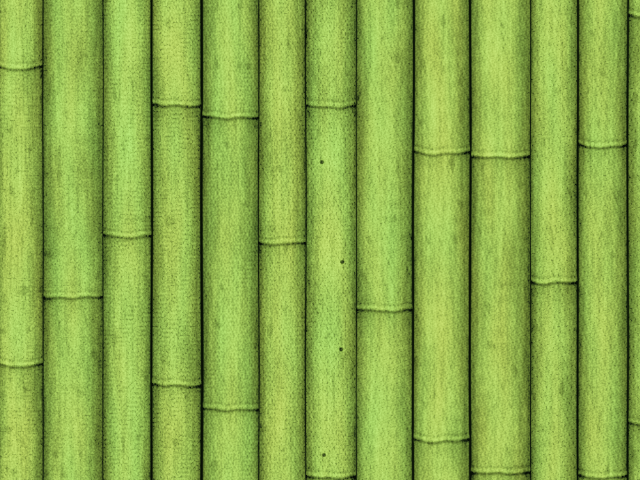
This texture is drawn by a WebGL 1 fragment shader. Its source:

```glsl
precision highp float;
// A wall of thirteen upright green bamboo stalks with staggered nodes and dark gaps.
uniform vec2 u_resolution;

const float HEIGHT = 0.75; // canvas height in units of its width

float hash(vec2 p) {
  return fract(sin(dot(p, vec2(127.1, 311.7))) * 43758.5);
}

float corner(vec2 cell, vec2 offset, vec2 f) {
  float a = 6.2832 * hash(cell + offset);
  return dot(vec2(cos(a), sin(a)), f - offset);
}

float gradientNoise(vec2 p) {
  vec2 cell = floor(p), f = fract(p);
  vec2 w = f * f * f * (f * (f * 6.0 - 15.0) + 10.0);
  float low = mix(corner(cell, vec2(0.0), f), corner(cell, vec2(1.0, 0.0), f), w.x);
  float high = mix(corner(cell, vec2(0.0, 1.0), f), corner(cell, vec2(1.0), f), w.x);
  return mix(low, high, w.y);
}

// Entry i of sixteen values held in four vectors
float pick(float i, vec4 a, vec4 b, vec4 c, vec4 d) {
  vec4 group = i < 4.0 ? a : i < 8.0 ? b : i < 12.0 ? c : d;
  return dot(group, vec4(equal(vec4(mod(i, 4.0)), vec4(0.0, 1.0, 2.0, 3.0))));
}

// Left edge of stalk i, wandering slightly with height
float leftEdge(float i, float y) {
  float x = pick(i, vec4(-0.008, 0.067, 0.161, 0.237), vec4(0.315, 0.404, 0.478, 0.557),
                 vec4(0.646, 0.735, 0.829, 0.903), vec4(0.981, 1.055, 1.13, 1.2));
  return x + 0.002 * gradientNoise(vec2(i * 7.37 + 0.4, y * 2.2));
}

// Half width of the gap left of stalk i
float gapWidth(float i) {
  return 0.001 * pick(i, vec4(0.3, 0.8, 0.6, 1.8), vec4(2.2, 0.8, 0.8, 0.5),
                      vec4(1.8, 1.8, 0.7, 1.6), vec4(1.5, 1.0, 1.0, 1.0));
}

float nodeHeight(float i) {
  return pick(i, vec4(0.241, 0.382, 0.510, 0.198), vec4(0.149, 0.493, 0.007, 0.354),
              vec4(0.083, 0.016, 0.413, 0.007), vec4(0.120));
}

float nodeSpacing(float i) {
  return pick(i, vec4(0.62, 0.8, 0.62, 0.583), vec4(0.608, 0.62, 0.773, 0.7),
              vec4(0.599, 0.658, 0.7, 0.689), vec4(0.849));
}

// Tone 0 is the deep gap, 1 the lit skin
vec3 bambooColor(float tone) {
  float t = clamp(tone, 0.0, 1.2) * 5.0;
  vec3 c = mix(vec3(0.03, 0.06, 0.02), vec3(0.19, 0.26, 0.10), min(t, 1.0));
  c = mix(c, vec3(0.34, 0.43, 0.16), clamp(t - 1.0, 0.0, 1.0));
  c = mix(c, vec3(0.44, 0.55, 0.22), clamp(t - 2.0, 0.0, 1.0));
  c = mix(c, vec3(0.55, 0.68, 0.29), clamp(t - 3.0, 0.0, 1.0));
  c = mix(c, vec3(0.67, 0.81, 0.37), clamp(t - 4.0, 0.0, 1.0));
  return mix(c, vec3(0.75, 0.89, 0.45), clamp(t - 5.0, 0.0, 1.0));
}

// Fibres, blotches, smudges and speckles as a tone offset
float skinWear(vec2 p, float stalk) {
  vec2 q = p + vec2(stalk * 3.7, stalk * 5.3);
  float wear = 0.15 * gradientNoise(q * vec2(210.0, 9.0));
  wear += 0.09 * gradientNoise(q * vec2(75.0, 3.0));
  wear += 0.09 * gradientNoise(q * vec2(16.0, 8.0));
  wear += 0.10 * gradientNoise(q * vec2(120.0, 60.0));
  wear += 0.24 * gradientNoise(q * vec2(340.0, 220.0));
  wear -= 0.14 * smoothstep(0.34, 0.5, gradientNoise(q * vec2(70.0, 24.0)));
  float speckle = smoothstep(0.22, 0.45, gradientNoise(q * vec2(280.0, 210.0) + 9.3));
  return wear - speckle * mix(0.08, 0.2, hash(vec2(stalk, 8.0)));
}

// Small bore holes, one in each fifth of the stalk height
float boreHole(vec2 p, float left, float width, float blur) {
  float k = floor(p.y * 5.0);
  float across = 0.12 + 0.7 * hash(vec2(k, 4.0));
  float up = (k + 0.25 + 0.2 * hash(vec2(k, 9.0))) / 5.0;
  float d = length(vec2(p.x - left - across * width, (p.y - up) * HEIGHT));
  return step(k, 3.5) * (1.0 - smoothstep(0.003 - blur, 0.003 + blur, d));
}

// Raised collar with a dark crease below it and shade on the skin beneath
float nodeRelief(float d) {
  float collar = 0.10 * exp(-pow((d - 0.003) / 0.004, 2.0));
  float lip = 0.10 * exp(-pow((d - 0.010) / 0.003, 2.0));
  float crease = 0.34 * exp(-pow((d + 0.004) / 0.0035, 2.0));
  float shade = 0.19 * exp(-abs(d) / 0.022) * (1.0 - smoothstep(-0.006, 0.0, d));
  return collar - lip - crease - shade;
}

void main() {
  vec2 p = gl_FragCoord.xy / u_resolution;
  float blur = 1.0 / u_resolution.x;

  // Find the stalk under this point
  float stalk = 0.0;
  for (int i = 1; i < 13; i++) stalk += step(leftEdge(float(i), p.y), p.x);
  float left = leftEdge(stalk, p.y);
  float right = leftEdge(stalk + 1.0, p.y);
  float lit = mix(0.38, 0.5, hash(vec2(stalk, 2.0)));
  float u = (p.x - left) / (right - left) - lit;
  float side = u < 0.0 ? -u / lit : u / (1.0 - lit);

  // Signed height above the nearest node, which curves up at its ends
  float spacing = nodeSpacing(stalk);
  float rise = p.y - nodeHeight(stalk) - 0.004 * side * side
             + 0.006 * gradientNoise(vec2(p.x * 40.0, stalk + 0.5));
  float d = mod(rise + 0.5 * spacing, spacing) - 0.5 * spacing;
  float segment = floor(rise / spacing);

  // Round shading, wear and node relief
  float tone = 1.0 - 0.64 * pow(side, 2.5) + skinWear(p, stalk) + nodeRelief(d);
  tone += 0.08 * (hash(vec2(stalk, segment + 20.0)) - 0.5);
  if (stalk == 6.0) tone -= 0.7 * boreHole(p, left, right - left, blur);

  // Gaps narrow where the nodes swell
  float swell = 1.0 - 0.5 * exp(-pow(d / 0.012, 2.0));
  float clearance = min(p.x - left - gapWidth(stalk) * swell,
                        right - p.x - gapWidth(stalk + 1.0) * swell);
  tone *= smoothstep(-blur, blur, clearance);

  // Drift between yellow and fresh green
  float yellow = 0.5 * hash(vec2(stalk, 5.0)) - 0.25 + gradientNoise(p * vec2(40.0, 5.0));
  vec3 tint = vec3(1.0 + 0.06 * yellow, 1.0 - 0.02 * yellow, 1.0 - 0.05 * yellow);
  gl_FragColor = vec4(bambooColor(tone) * tint, 1.0);
}
```
